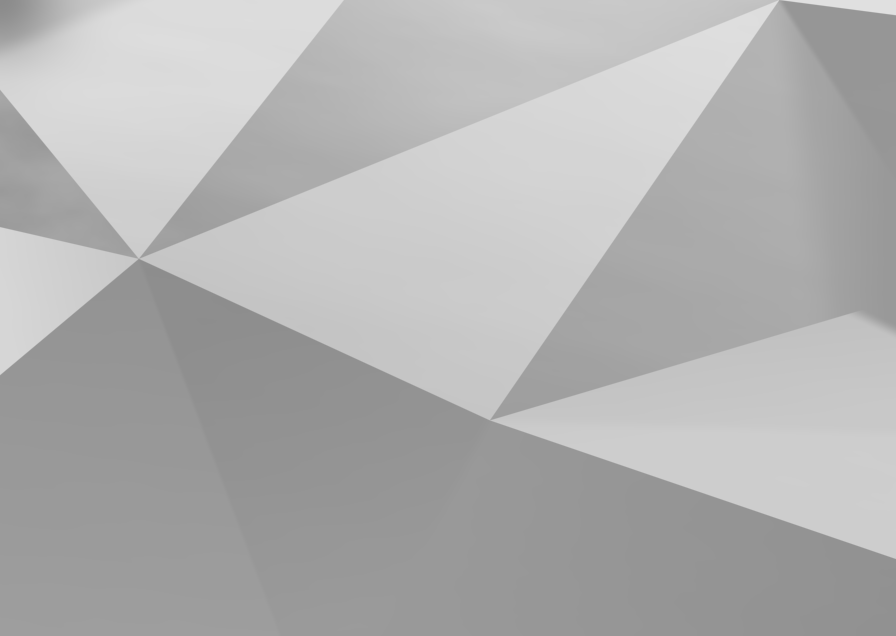
A Shadertoy shader for this background:

```glsl
const float ASPECT = 1.4066;

float hash(vec2 p) {
    return fract(sin(dot(p, vec2(127.1, 311.7))) * 43758.5453);
}

float valueNoise(vec2 p) {
    vec2 cell = floor(p), f = fract(p);
    f = f * f * (3.0 - 2.0 * f);
    return mix(mix(hash(cell), hash(cell + vec2(1, 0)), f.x),
               mix(hash(cell + vec2(0, 1)), hash(cell + vec2(1, 1)), f.x), f.y);
}

// Centred cloud noise
float clouds(vec2 p) {
    float sum = 0.0, weight = 0.5;
    for (int i = 0; i < 4; i++) {
        sum += weight * (valueNoise(p) - 0.5);
        p = p * 2.03 + 7.1;
        weight *= 0.5;
    }
    return sum;
}

// Signed distance to a line, positive on the left of a -> b
float side(vec2 p, vec2 a, vec2 b) {
    vec2 d = normalize(b - a), q = p - a;
    return d.x * q.y - d.y * q.x;
}

// Wedge at a hub, counterclockwise from one ray to the next
float wedge(vec2 p, vec2 hub, vec2 from, vec2 to) {
    return min(side(p, hub, from), side(p, to, hub));
}

float cover(float dist, float softness) {
    return smoothstep(-softness, softness, dist);
}

// Linear shade between two points
float ramp(vec2 p, vec2 a, vec2 b, float shadeA, float shadeB) {
    vec2 d = b - a;
    return mix(shadeA, shadeB, clamp(dot(p - a, d) / dot(d, d), 0.0, 1.0));
}

void mainImage(out vec4 fragColor, in vec2 fragCoord) {
    vec2 p = fragCoord / iResolution.xy * vec2(ASPECT, 1.0);
    float edge = 0.8 / iResolution.y;

    // Mesh corners
    vec2 leftHub = vec2(0.218, 0.593), midHub = vec2(0.769, 0.339);
    vec2 apex = vec2(1.2235, 1.0), ridgeEnd = vec2(1.341, 0.509);
    vec2 leftHigh = vec2(0.0, 0.859), leftMid = vec2(0.0, 0.643), leftLow = vec2(0.0, 0.410);
    vec2 topEdge = vec2(0.540, 1.0);
    vec2 rightTop = vec2(ASPECT, 0.976), rightLow = vec2(ASPECT, 0.121);

    float streaks = clouds(p * vec2(4.0, 15.0) + p.yx * vec2(0.0, 3.0));

    // Upper grey band
    float shade = ramp(p, vec2(0.27, 0.66), vec2(0.75, 1.02), 0.635, 0.785);
    shade += 0.045 * streaks - 0.025 * exp(-18.0 * abs(side(p, leftHub, apex)));

    // Pale upper left facet with a shaded corner
    float pale = ramp(p, leftHub, vec2(0.24, 0.86), 0.79, 0.86);
    float corner = cover(side(p, vec2(0.20, 1.0), vec2(0.0, 0.918)), 0.018);
    pale -= 0.07 * (1.0 - corner);
    pale -= 0.24 * exp(-dot(p - vec2(0, 1), p - vec2(0, 1)) * 120.0);
    pale += 0.02 * streaks;
    shade = mix(shade, pale, cover(wedge(p, leftHub, topEdge, leftMid), edge));

    // Dark left facet
    float murky = ramp(p, leftHigh, leftHub, 0.62, 0.635);
    murky += 0.11 * clouds(p * vec2(9.0, 14.0));
    shade = mix(shade, murky, cover(wedge(p, leftHub, leftHigh, leftLow), edge));

    // Light left facet
    float leftLight = ramp(p, vec2(0.0, 0.55), leftHub, 0.84, 0.78);
    shade = mix(shade, leftLight, cover(wedge(p, leftHub, leftMid, vec2(0.1, 0.0)), edge));

    // Large central facet
    float central = ramp(p, midHub, vec2(1.08, 0.98), 0.77, 0.87) + 0.012 * streaks;
    shade = mix(shade, central, cover(wedge(p, leftHub, vec2(0.4, 0.0), apex), edge));

    // Bright sliver at the upper right
    float sliver = wedge(p, apex, vec2(1.5, 0.8), vec2(1.25, 1.2));
    shade = mix(shade, 0.88, cover(sliver, edge));

    // Right grey facet, folded twice
    float grey = ramp(p, midHub, vec2(1.19, 0.95), 0.615, 0.705) + 0.02 * streaks;
    float fold = ramp(p, vec2(1.29, 0.5), vec2(1.39, 0.5), 0.645, 0.60);
    grey = mix(grey, fold, cover(side(p, vec2(1.29, 0.5), apex + vec2(0.01, 0.0)) * -1.0, 0.035));
    float farFold = side(p, vec2(ASPECT, 0.716), apex);
    grey = mix(grey, 0.59, cover(-farFold, 0.006));
    shade = mix(shade, grey, cover(wedge(p, apex, midHub, rightTop), edge));

    // Light right facet with a faint crease
    float right = ramp(p, vec2(1.25, 0.49), vec2(1.27, 0.34), 0.755, 0.785);
    right += 0.02 * cover(side(p, vec2(ASPECT, 0.318), midHub), 0.012);
    float rightMask = cover(wedge(p, midHub, vec2(0.8, 0.0), ridgeEnd), edge);
    rightMask *= cover(side(p, vec2(ASPECT, 0.478), ridgeEnd), 0.012);
    shade = mix(shade, right, rightMask);

    // Dark lower facets
    float lower = ramp(p, vec2(0.2, 0.57), vec2(0.15, 0.0), 0.575, 0.62);
    float middle = ramp(p, vec2(0.35, 0.5), vec2(0.5, 0.0), 0.555, 0.605);
    float lowerRight = ramp(p, vec2(0.7, 0.1), vec2(1.38, 0.05), 0.60, 0.57);
    lower = mix(lower, middle, cover(side(p, vec2(0.440, 0.0), leftHub), 0.004) * -1.0 + 1.0);
    lower = mix(lower, lowerRight, cover(side(p, midHub, vec2(0.595, 0.0)), 0.012));
    float below = max(side(p, midHub, leftHub), side(p, rightLow, midHub));
    below = min(below, side(p, leftHub, leftLow));
    shade = mix(shade, lower, cover(below, edge));

    fragColor = vec4(vec3(shade + 0.006 * streaks), 1.0);
}
```
